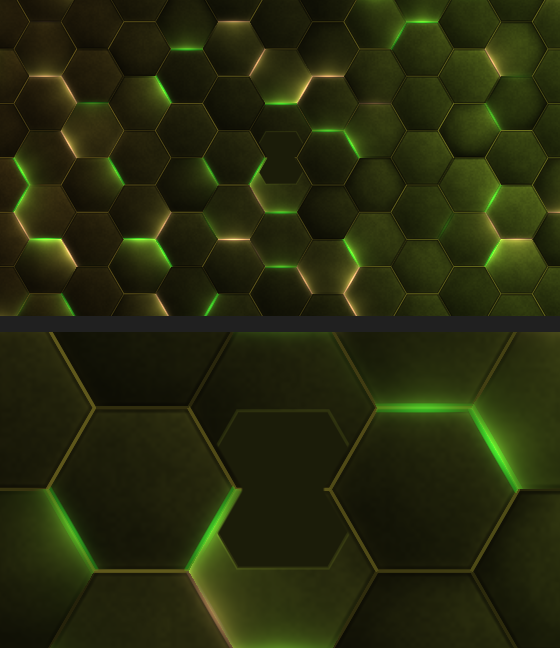
Top: the whole. Bottom: its middle third, enlarged.
Give the GLSL for this background, as a Shadertoy shader.

```glsl
const float PITCH = 0.1722;                      // height of one hexagon
const vec2 STEP = PITCH * vec2(0.8660254, 0.5);  // half-lattice spacing
const vec2 ORIGIN = vec2(0.1435, 0.845);         // centre of cell (0, 0)
const vec2 PATCH_ID = vec2(5.0, -4.0);           // seam hidden by a loose plate

const vec3 BROWN = vec3(0.152, 0.118, 0.042);
const vec3 DARK_OLIVE = vec3(0.108, 0.110, 0.036);
const vec3 MOSS = vec3(0.205, 0.250, 0.062);
const vec3 GREEN_LIGHT = vec3(0.29, 0.92, 0.18);
const vec3 AMBER_LIGHT = vec3(1.00, 0.76, 0.47);
const vec3 OLIVE_GLOW = vec3(0.54, 0.60, 0.14);

float hash(vec2 p) {
    return fract(sin(dot(p, vec2(127.1, 311.7))) * 43758.5453);
}

float noise(vec2 p) {
    vec2 i = floor(p), f = fract(p);
    f = f * f * (3.0 - 2.0 * f);
    return mix(mix(hash(i), hash(i + vec2(1, 0)), f.x),
               mix(hash(i + vec2(0, 1)), hash(i + vec2(1, 1)), f.x), f.y);
}

// Antialiased band around distance zero
float band(float d, float halfWidth, float px) {
    return 1.0 - smoothstep(halfWidth - px, halfWidth + px, abs(d));
}

float hexDistance(vec2 p, float apothem) {
    p = abs(p);
    return max(dot(p, vec2(0.8660254, 0.5)), p.y) - apothem;
}

// Integer id of the nearest cell: both components even, or both odd
vec2 cellId(vec2 p) {
    vec2 q = p / (2.0 * STEP);
    vec2 a = floor(q + 0.5), b = floor(q) + 0.5;
    vec2 da = (q - a) * STEP, db = (q - b) * STEP;
    return 2.0 * (dot(da, da) < dot(db, db) ? a : b);
}

// Broad light: brown on the left, dark centre, mossy right
vec3 ambient(vec2 uv, float aspect) {
    float x = uv.x / aspect;
    vec3 c = mix(BROWN, DARK_OLIVE, smoothstep(0.05, 0.40, x));
    c = mix(c, MOSS, smoothstep(0.52, 0.90, x));
    vec2 v = vec2(x, uv.y) - 0.5;
    return c * (1.08 - 0.7 * dot(v, v));
}

vec3 plateColor(vec2 uv, vec2 local, vec2 id, float aspect) {
    float tone = 0.78 + 0.38 * hash(id + 3.7);
    float slope = 1.0 + dot(local, vec2(3.2, 3.4));
    float wear = 0.86 + 0.13 * noise(uv * 38.0) + 0.15 * noise(uv * 190.0);
    return ambient(uv, aspect) * tone * slope * wear;
}

// Light leaking over a plate; it spreads further when the plate is lower
vec3 spill(vec3 light, float d, float drop) {
    float low = smoothstep(-0.20, 0.25, drop);
    return light * 0.46 * exp(-d / 0.007)
         + mix(light, OLIVE_GLOW, 0.72) * low * 0.72 * exp(-d / 0.034);
}

void mainImage(out vec4 fragColor, in vec2 fragCoord) {
    vec2 uv = fragCoord / iResolution.y;
    float aspect = iResolution.x / iResolution.y;
    float px = 0.75 / iResolution.y;

    vec2 id = cellId(uv - ORIGIN);
    vec2 local = uv - ORIGIN - id * STEP;
    vec3 base = ambient(uv, aspect);
    vec3 plate = plateColor(uv, local, id, aspect);
    float height = hash(id);
    float shade = 1.0, sideDist = 1.0;
    vec3 glow = vec3(0.0), lines = vec3(0.0);

    // Six edges, each with a random value shared by its two cells
    for (int k = 0; k < 6; k++) {
        float angle = 0.5235988 + float(k) * 1.0471976;
        vec2 n = vec2(cos(angle), sin(angle));
        vec2 offset = floor(n * PITCH / STEP + 0.5);
        vec2 edge = 2.0 * id + offset;
        float drop = hash(id + offset) - height;

        float along = abs(dot(local, vec2(-n.y, n.x)));
        float d = length(vec2(0.5 * PITCH - dot(local, n),
                              max(along - 0.288675 * PITCH, 0.0)));
        if (abs(offset.x) > 0.5) sideDist = min(sideDist, d);

        // Contact shadow on the lower side, then a thin bright rim
        shade *= 1.0 - 0.90 * clamp(drop + 0.15, 0.0, 1.0) * exp(-d / 0.018);
        shade *= 1.0 - 0.50 * band(d, 0.0050, 0.002);
        float rim = 0.35 + 0.65 * hash(edge + 5.3);
        vec3 rimColor = base * 1.2 + vec3(0.24, 0.21, 0.060);
        lines = max(lines, rimColor * rim * band(d, 0.0020, px));
        glow += rimColor * rim * 0.20 * exp(-d / 0.007);

        // Some edges are lit, green or amber, with a hot centre
        float lit = smoothstep(0.68, 0.80, hash(edge + 17.1));
        lit *= 0.62 + 0.38 * hash(edge + 29.4);
        lit *= step(0.5, length(edge - 2.0 * PATCH_ID));
        float amber = step(0.55, hash(edge + 41.9));
        vec3 light = mix(GREEN_LIGHT, AMBER_LIGHT, amber);
        float fade = 1.0 - 0.35 * smoothstep(0.0, 0.3 * PITCH, along);
        float core = band(d, mix(0.0055, 0.0038, amber), px + 0.001);
        vec3 hot = light * (1.0 + 0.30 * exp(-d / 0.002));
        lines = max(lines, hot * lit * fade * core);
        glow += spill(light, d, drop) * lit * fade;
    }

    vec3 color = max(plate * shade + glow, lines);

    // Loose plate set behind the neighbouring columns
    float patchDist = hexDistance(uv - ORIGIN - PATCH_ID * STEP, 0.083);
    float column = 1.0 - step(0.5, abs(id.x - PATCH_ID.x));
    column *= smoothstep(0.005, 0.008, sideDist);
    float cover = column * (1.0 - smoothstep(-px, px, patchDist));
    color = mix(color, base * 0.92, cover);
    color += vec3(0.07, 0.08, 0.02) * column * band(patchDist, 0.0016, px);

    fragColor = vec4(clamp(color, 0.0, 1.0), 1.0);
}
```
